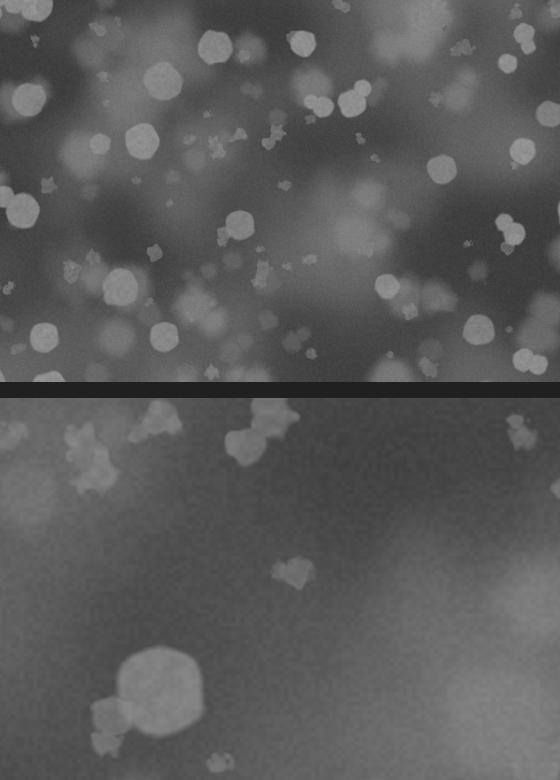
Top, the full canvas; bottom, a detail of the centre.
Give the GLSL for this texture, as a WebGL 1 fragment shader.

```glsl
precision highp float;
// Pale grey rounded grains at many focus depths, drifting in dark cloudy fluid.
uniform vec2 u_resolution;

// Tones
const float DARK_FLUID = 0.245;
const float PALE_FLUID = 0.405;
const float GLOW_TONE = 0.56;
const float GRAIN_TONE = 0.585;
const float SPECK_TONE = 0.33;
const float FILM_NOISE = 0.035;
const float MOTTLE = 0.05;

// Layer size: cell, smallest radius, largest radius, edge blur (canvas heights)
const vec4 GLOW_SIZE = vec4(0.42, 0.06, 0.12, 0.060);
const vec4 SOFT_SIZE = vec4(0.23, 0.035, 0.066, 0.024);
const vec4 FAINT_SIZE = vec4(0.14, 0.015, 0.034, 0.010);
const vec4 SHARP_SIZE = vec4(0.17, 0.025, 0.050, 0.0045);
const vec4 CRUMB_SIZE = vec4(0.10, 0.008, 0.021, 0.0035);
const vec4 SPECK_SIZE = vec4(0.16, 0.002, 0.007, 0.0025);

// Layer look: density, opacity, edge wobble
const vec3 GLOW_LOOK = vec3(0.65, 0.42, 0.5);
const vec3 SOFT_LOOK = vec3(0.55, 0.65, 0.3);
const vec3 FAINT_LOOK = vec3(0.40, 0.32, 0.4);
const vec3 SHARP_LOOK = vec3(0.50, 0.95, 0.2);
const vec3 CRUMB_LOOK = vec3(0.36, 0.65, 0.8);
const vec3 SPECK_LOOK = vec3(0.22, 0.60, 0.8);

float hash(vec2 p) {
  vec3 q = fract(vec3(p.xyx) * 0.1031);
  q += dot(q, q.yzx + 33.33);
  return fract((q.x + q.y) * q.z);
}

vec2 hash2(vec2 p) {
  return vec2(hash(p), hash(p + 57.3));
}

float noise(vec2 p) {
  vec2 i = floor(p);
  vec2 f = fract(p);
  f = f * f * (3.0 - 2.0 * f);
  float low = mix(hash(i), hash(i + vec2(1.0, 0.0)), f.x);
  float high = mix(hash(i + vec2(0.0, 1.0)), hash(i + vec2(1.0)), f.x);
  return mix(low, high, f.y);
}

// Coverage of one lumpy disc
float disc(vec2 offset, float radius, float blur, float wobble, float seed) {
  float lumps = noise(offset / radius * 1.8 + seed * 40.0 + 60.0) - 0.5;
  float dist = length(offset) + lumps * wobble * radius;
  float edge = max(blur, 0.8 / u_resolution.y);
  return 1.0 - smoothstep(radius - edge, radius + edge, dist);
}

// Coverage of a scattered layer; some discs carry a touching companion
float scatter(vec2 p, vec4 size, vec3 look, float seed) {
  vec2 home = floor(p / size.x);
  float clear = 1.0;
  for (int y = -1; y <= 1; y++) {
    for (int x = -1; x <= 1; x++) {
      vec2 cell = home + vec2(float(x), float(y));
      vec2 key = cell + seed * 17.0 + 100.0;
      if (hash(key + 3.7) < look.x) {
        vec2 offset = p - (cell + hash2(key)) * size.x;
        vec2 vary = hash2(key + 11.9);
        float radius = mix(size.y, size.z, vary.x);
        float opacity = look.y * mix(0.65, 1.0, vary.y);
        float cover = disc(offset, radius, size.w, look.z, vary.x);
        if (hash(key + 23.1) < 0.5) {
          float angle = 6.2832 * hash(key + 31.7);
          vec2 shift = vec2(cos(angle), sin(angle)) * radius * 1.3;
          float mate = radius * mix(0.5, 0.95, hash(key + 43.3));
          cover = max(cover, disc(offset - shift, mate, size.w, look.z, vary.y));
        }
        clear *= 1.0 - cover * opacity;
      }
    }
  }
  return 1.0 - clear;
}

void main() {
  vec2 p = gl_FragCoord.xy / u_resolution.y;

  // Cloudy fluid
  float cloud = 0.65 * noise(p * 3.2 + 8.0) + 0.35 * noise(p * 6.5 + 21.0);
  float grey = mix(DARK_FLUID, PALE_FLUID, smoothstep(0.2, 0.85, cloud));

  // Grains out of focus, far to near
  grey = mix(grey, GLOW_TONE, scatter(p, GLOW_SIZE, GLOW_LOOK, 1.0));
  grey = mix(grey, GLOW_TONE, scatter(p, SOFT_SIZE, SOFT_LOOK, 2.0));
  grey = mix(grey, GLOW_TONE, scatter(p, FAINT_SIZE, FAINT_LOOK, 3.0));

  // Grains in focus, with mottled faces
  float mottle = MOTTLE * (noise(p * 110.0) - 0.5);
  float crumbs = scatter(p, CRUMB_SIZE, CRUMB_LOOK, 4.0);
  grey = mix(grey, GLOW_TONE - 0.03 + 2.0 * mottle, crumbs);
  grey = mix(grey, GRAIN_TONE + mottle, scatter(p, SHARP_SIZE, SHARP_LOOK, 5.0));
  grey = mix(grey, SPECK_TONE, scatter(p, SPECK_SIZE, SPECK_LOOK, 6.0));

  // Film noise
  grey += FILM_NOISE * (noise(p * 260.0 + 5.0) - 0.5);
  gl_FragColor = vec4(vec3(grey), 1.0);
}
```
